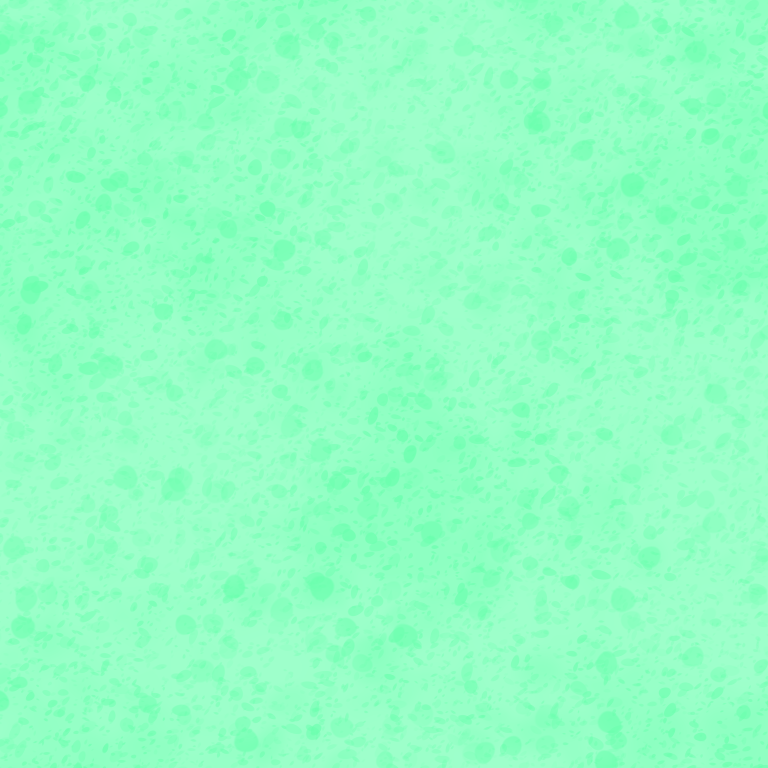
Write a WebGL 2 fragment shader that draws this texture.

```glsl
#version 300 es
precision highp float;
// Pale mint surface with soft clouds and scattered translucent oval flecks.

uniform vec2 u_resolution;
out vec4 fragColor;

const vec3 LIGHT_MINT = vec3(0.622, 1.0, 0.797);
const vec3 DEEP_MINT = vec3(0.415, 1.0, 0.680);
const float CLOUD_LOW = 0.02;
const float CLOUD_HIGH = 0.31;
const float FLECK_TILT = 0.4;     // mean direction in radians
const float TILT_SPREAD = 2.0;    // range of directions around the mean
const float EDGE_WOBBLE = 0.045;

// Four random values from 0 to 1 for a cell of one layer
vec4 hash4(vec2 cell, float seed) {
  vec4 p = fract(vec4(cell.xyx, seed + cell.y) * vec4(0.1031, 0.1030, 0.0973, 0.1099)
                 + seed * 0.137);
  p += dot(p, p.wzxy + 33.33);
  return fract((p.xxyz + p.yzzw) * p.zywx);
}

// Layered sines, each octave turned and bent by the one before
float clouds(vec2 p) {
  float sum = 0.0;
  float weight = 0.5;
  vec2 bend = vec2(0.7, 2.1);
  for (int i = 0; i < 5; i++) {
    vec2 wave = sin(p + bend);
    sum += weight * wave.x * wave.y;
    bend += 0.9 * wave.yx + 1.7;
    p = mat2(0.8, 0.6, -0.6, 0.8) * p * 1.8;
    weight *= 0.68;
  }
  return smoothstep(-0.55, 0.65, sum);
}

// Joint opacity of one layer of ovals; radius is in canvas units
float flecks(vec2 uv, float cells, float radius, float aspect, float share,
             float opacity, float softness, float seed) {
  vec2 home = floor(uv * cells);
  float pixel = 1.0 / u_resolution.y;
  float clear = 1.0;
  for (int y = -1; y <= 1; y++) {
    for (int x = -1; x <= 1; x++) {
      vec2 cell = home + vec2(x, y);
      vec4 place = hash4(cell + 17.0, seed);
      vec4 form = hash4(cell + 71.0, seed + 5.3);
      if (place.z > share) continue;

      // Turn into the frame of the oval and measure its relative radius
      float angle = FLECK_TILT + (form.x - 0.5) * TILT_SPREAD;
      vec2 axis = vec2(cos(angle), sin(angle));
      vec2 d = uv - (cell + place.xy) / cells;
      d = vec2(dot(d, axis), dot(d, vec2(-axis.y, axis.x)));
      float size = radius * mix(0.6, 1.3, form.y);
      float minor = size * mix(aspect, min(1.0, aspect + 0.3), form.z);
      vec2 q = d / vec2(size, minor);
      float bump = sin(3.0 * atan(q.y, q.x + 1e-6) + 6.28 * place.w);
      float r = length(q) * (1.0 + EDGE_WOBBLE * bump);

      float blur = max(softness, 1.2 * pixel / minor);
      float cover = 1.0 - smoothstep(1.0 - 0.5 * blur, 1.0 + 0.5 * blur, r);
      clear *= 1.0 - cover * opacity * mix(0.2, 1.0, form.w);
    }
  }
  return 1.0 - clear;
}

void main() {
  vec2 uv = gl_FragCoord.xy / u_resolution.y;
  float haze = clouds(uv * 7.5);
  float crowd = mix(0.65, 1.25, haze);   // stronger flecks where it is cloudy

  // Clear fraction left after each layer, from broad smudges to fine specks
  float clear = 1.0 - mix(CLOUD_LOW, CLOUD_HIGH, haze * haze);
  clear *= 1.0 - flecks(uv, 14.0, 0.026, 0.60, 0.45, 0.20, 1.10, 1.0);
  clear *= 1.0 - flecks(uv, 24.0, 0.0125, 0.84, 0.38, 0.66 * crowd, 0.24, 2.0);
  clear *= 1.0 - flecks(uv, 42.0, 0.0100, 0.40, 0.46, 0.62 * crowd, 0.26, 3.0);
  clear *= 1.0 - flecks(uv, 80.0, 0.0056, 0.34, 0.42, 0.56 * crowd, 0.32, 4.0);
  clear *= 1.0 - flecks(uv, 150.0, 0.0028, 0.42, 0.30, 0.50 * crowd, 0.40, 6.0);

  fragColor = vec4(mix(LIGHT_MINT, DEEP_MINT, 1.0 - clear), 1.0);
}
```
